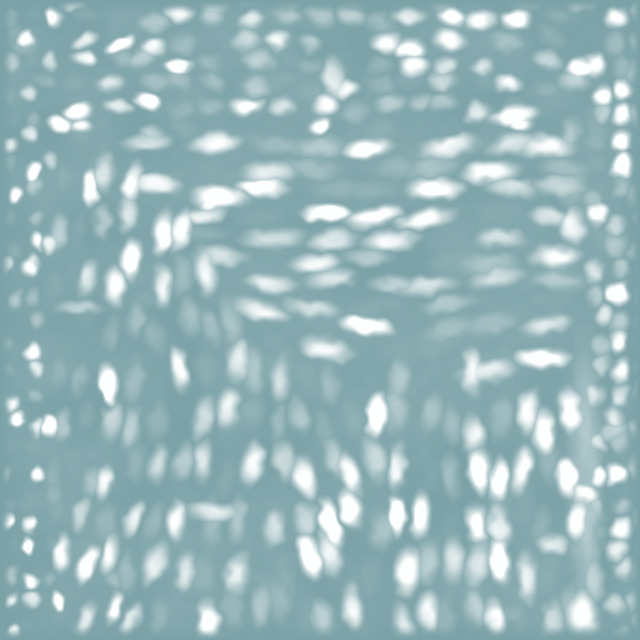
Give the GLSL for this pattern, as a WebGL 1 fragment shader.

```glsl
precision highp float;
uniform vec2 u_resolution;

#define BASE_COLOR vec3(0.482, 0.635, 0.655)
#define GRAIN_COLOR vec3(0.995, 1.0, 1.0)
#define WIDE_CELL vec2(0.092, 0.036)
#define TALL_CELL vec2(0.038, 0.076)
#define TOP_CELL vec2(0.052, 0.034)
#define EDGE_CELL vec2(0.034, 0.040)
#define GRAIN_FILL 0.50
#define JITTER 0.56
#define BRIGHTNESS 1.38
#define CONTRAST 1.55
#define WOBBLE 0.009
#define HAZE 0.10

float hash(vec2 p) {
  return fract(sin(dot(p, vec2(127.1, 311.7))) * 43758.5453);
}

float noise(vec2 p) {
  vec2 i = floor(p);
  vec2 f = fract(p);
  f = f * f * (3.0 - 2.0 * f);
  return mix(mix(hash(i), hash(i + vec2(1.0, 0.0)), f.x),
             mix(hash(i + vec2(0.0, 1.0)), hash(i + 1.0), f.x), f.y);
}

// Share of each grain kind at a place: wide, tall, top, edge
vec4 zones(vec2 c) {
  float edge = 1.0 - smoothstep(0.06, 0.10, min(c.x, 1.0 - c.x));
  float top = (1.0 - edge) * smoothstep(0.77, 0.83, c.y);
  float rest = 1.0 - edge - top;
  float slant = c.x - 0.2 - 0.6 * (0.8 - c.y);
  float wide = rest * smoothstep(0.40, 0.43, c.y)
             * smoothstep(-0.03, 0.03, slant)
             * (1.0 - smoothstep(0.87, 0.90, c.x));
  return vec4(wide, rest - wide, top, edge);
}

// Soft ellipse, 1 in the core and 0 outside
float blob(vec2 d, vec2 radius) {
  return 1.0 - smoothstep(0.2, 1.2, length(d / radius));
}

// Jittered, tilted grains of one kind, kept only where that kind belongs
float grains(vec2 p, vec2 cell, vec4 kind, float tiltRange) {
  float seed = dot(kind, vec4(11.0, 37.0, 59.0, 83.0));
  vec2 home = floor(p / cell);
  float light = 0.0;
  for (int j = -2; j <= 2; j++) {
    for (int i = -2; i <= 2; i++) {
      vec2 id = home + vec2(float(i), float(j));
      vec2 key = id + seed;
      vec2 offset = vec2(hash(key + 3.1), hash(key + 7.7)) - 0.5;
      vec2 center = (id + 0.5 + JITTER * offset) * cell;
      float kept = step(hash(key + 19.3), dot(zones(center), kind));

      // Neighbours lean alike
      float tilt = tiltRange * (1.3 * noise(center * 6.0 + seed)
                 + hash(key + 23.9) - 1.15);
      float s = sin(tilt);
      float c = cos(tilt);
      vec2 d = mat2(c, -s, s, c) * (p - center);

      float size = mix(0.80, 1.0, smoothstep(0.08, 0.35, center.x));
      vec2 radius = cell * GRAIN_FILL * size
                  * (0.85 + 0.3 * vec2(hash(key + 29.5), hash(key + 31.1)));

      // Few grains are bright, and each is brighter towards one end
      float power = BRIGHTNESS * pow(hash(key + 41.7), CONTRAST)
                  * (0.65 + 0.7 * noise(center * 8.0 + 5.0));
      vec2 slope = vec2(hash(key + 43.3), hash(key + 47.9)) - 0.5;
      power *= 1.0 + 0.7 * dot(slope, d / radius);
      light = max(light, kept * power * blob(d, radius));
    }
  }
  return light;
}

void main() {
  vec2 p = gl_FragCoord.xy / u_resolution;

  // Lumpy outlines
  vec2 q = p + WOBBLE * (vec2(noise(p * 58.0), noise(p * 58.0 + 40.0)) - 0.5);

  float light = grains(q, WIDE_CELL, vec4(1.0, 0.0, 0.0, 0.0), 0.30);
  light = max(light, grains(q, TALL_CELL, vec4(0.0, 1.0, 0.0, 0.0), 0.42));
  light = max(light, grains(q, TOP_CELL, vec4(0.0, 0.0, 1.0, 0.0), 0.65));
  light = max(light, grains(q, EDGE_CELL, vec4(0.0, 0.0, 0.0, 1.0), 0.65));

  // Pale streak with a bright foot
  float streak = blob(q - vec2(0.915, 0.24), vec2(0.030, 0.26));
  light = max(light, 0.38 * streak * (0.6 + 0.6 * noise(q * vec2(70.0, 12.0))));
  light = max(light, 1.1 * blob(q - vec2(0.91, 0.04), vec2(0.030, 0.040)));

  // Faint mottling between the grains
  float mottle = HAZE * noise(p * 14.0) * (0.6 + 0.6 * noise(p * 62.0 + 9.0));
  light += mottle * (1.0 - min(light, 1.0));

  // Quiet rim
  vec2 rim = min(p, 1.0 - p);
  light *= smoothstep(0.0, 0.025, min(rim.x, rim.y));

  gl_FragColor = vec4(mix(BASE_COLOR, GRAIN_COLOR, clamp(light, 0.0, 1.0)), 1.0);
}
```
